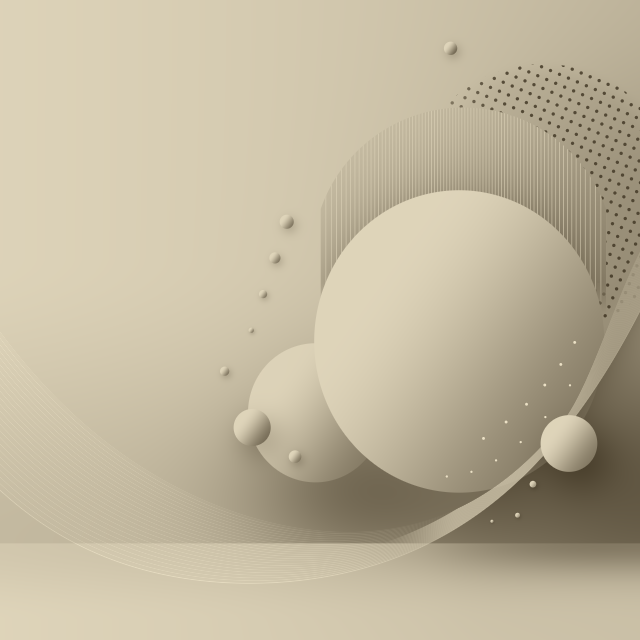
Write a Shadertoy shader that draws this background.

```glsl
// Matte beige spheres, a striped disc, a dotted disc and a sweeping ribbon in a soft studio.
#define FLOOR_Y 0.151
#define BIG_CENTER vec2(0.7175, 0.4665)
#define BIG_RADII vec2(0.2266, 0.2363)
#define STRIPE_CENTER vec2(0.724, 0.596)
#define STRIPE_RADIUS 0.236
#define STRIPE_DENSITY 47.0
#define DOT_CENTER vec2(0.849, 0.688)
#define DOT_RADIUS 0.212
#define DOT_SPACING 0.0152
#define RIBBON_LINES 24.0

float px;  // size of one pixel in canvas units

// Coverage of a shape from its signed distance
float cover(float d) { return clamp(0.5 - d / px, 0.0, 1.0); }

// Soft elliptical blob
float blob(vec2 p, vec2 center, vec2 radii) {
    vec2 q = (p - center) / radii;
    return exp(-dot(q, q));
}

// Warm neutral colour for a brightness value
vec3 tone(float v) { return vec3(v, v - 0.04, 0.95 * v - 0.1); }

// Matte ball lit from the upper left, with a soft cast shadow
void ball(inout float v, vec2 p, vec2 center, vec2 radii, float dark, float shadow) {
    vec2 q = (p - center) / radii;
    v -= shadow * blob(p, center + radii * vec2(0.4, -0.55), radii * 1.25);
    float light = smoothstep(-1.25, 0.7, dot(q, vec2(-0.8, 0.6)));
    float d = (length(q) - 1.0) * min(radii.x, radii.y);
    v = mix(v, mix(dark, 0.87, light), cover(d));
}

// Wall and floor brightness
float room(vec2 p) {
    float wall = 0.865 - 0.055 * p.x - 0.06 * p.x * p.x;
    wall -= 0.1 * smoothstep(0.6, 0.15, p.y);
    wall -= 0.25 * blob(p, vec2(1.0, 0.25), vec2(0.32, 0.23));
    wall -= 0.16 * blob(p, vec2(0.56, 0.22), vec2(0.2, 0.12));
    wall -= 0.1 * blob(p, vec2(1.0, 0.68), vec2(0.25, 0.2));
    float depth = max(FLOOR_Y - p.y, 0.0);
    float ground = 0.82 - 0.07 * p.x + 0.05 * smoothstep(0.0, 0.12, depth);
    ground -= 0.22 * smoothstep(0.5, 0.95, p.x) * exp(-pow(depth / 0.045, 2.0));
    return mix(wall, ground, cover(p.y - FLOOR_Y));
}

// Dark staggered dots inside a disc
void dottedDisc(inout float v, vec2 p) {
    float edge = length(p - DOT_CENTER) - DOT_RADIUS;
    vec2 grid = mat2(0.92, 0.39, -0.39, 0.92) * (p - DOT_CENTER) / DOT_SPACING;
    float d = (length(fract(grid) - 0.5) - 0.17) * DOT_SPACING;
    float fade = smoothstep(0.67, 0.8, p.x);
    v -= 0.035 * fade * smoothstep(0.01, -0.03, edge);
    v = mix(v, 0.29, cover(d) * cover(edge) * (0.5 + 0.4 * fade));
}

// Light vertical stripes under an arch, tighter towards the middle
void stripedDisc(inout float v, vec2 p, float base) {
    vec2 q = p - STRIPE_CENTER;
    float arch = length(vec2(q.x, max(q.y, 0.0))) - STRIPE_RADIUS;
    float mask = cover(max(arch, abs(q.x) - 0.223)) * smoothstep(-0.09, -0.03, q.y);
    float u = q.x / 0.221;
    float phase = STRIPE_DENSITY * (u - u * u * u / 6.0);
    float slope = STRIPE_DENSITY * (1.0 - 0.5 * u * u) / 0.221;
    float d = abs(fract(phase) - 0.5) / slope - 0.0006;
    float rim = length((p - BIG_CENTER) / BIG_RADII) - 1.0;
    v = mix(v, base - 0.02 - 0.13 * exp(-max(rim, 0.0) * 4.0), mask);
    v = mix(v, 0.87, 0.7 * mask * cover(d));
}

// Ribbon of fine lines: wide at the left, pinched, then flaring at the right
void ribbon(inout float v, vec2 p) {
    float x = p.x, k = x - 0.39;
    float low = 0.0885 + k * k * (0.72 - 0.1 * k + 1.3 * k * k);
    float flare = 0.075 * smoothstep(0.88, 1.0, x);
    float width = 0.018 + 0.23 * pow(max(1.0 - x / 0.85, 0.0), 1.6) + flare;
    float slope = k * (1.44 - 0.3 * k + 5.2 * k * k);
    float stretch = inversesqrt(1.0 + slope * slope);
    float h = p.y - low;
    float inside = cover(-h * stretch) * cover((h - width) * stretch);
    float right = smoothstep(0.58, 0.72, x);

    // Shade below, then the translucent body
    v -= 0.1 * smoothstep(0.65, 0.85, x) * cover(h * stretch) * exp(min(h, 0.0) / 0.06);
    float body = inside * cover((h - min(width, 0.03) - flare) * stretch);
    v = mix(v, 0.78 - 0.13 * smoothstep(0.84, 0.97, x), 0.8 * right * body);
    v += 0.012 * inside * (1.0 - right);

    // Fine lines and the bright lower edge
    float f = h / width * RIBBON_LINES;
    float d = abs(fract(f - 0.5) - 0.5) * width / RIBBON_LINES * stretch;
    v += inside * cover(d - 0.0002) * mix(0.06, 0.025, right);
    v += 0.06 * cover(abs(h) * stretch - 0.0006);
}

void mainImage(out vec4 fragColor, in vec2 fragCoord) {
    float side = min(iResolution.x, iResolution.y);
    px = 1.0 / side;
    vec2 p = (fragCoord - 0.5 * iResolution.xy) / side + 0.5;

    float base = room(p), v = base;
    dottedDisc(v, p);
    stripedDisc(v, p, base);
    ball(v, p, vec2(0.493, 0.355), vec2(0.1055, 0.1087), 0.53, 0.08);
    ball(v, p, BIG_CENTER, BIG_RADII, 0.51, 0.04);
    ribbon(v, p);

    // Foreground balls
    ball(v, p, vec2(0.394, 0.332), vec2(0.029), 0.45, 0.12);
    ball(v, p, vec2(0.889, 0.307), vec2(0.0443), 0.5, 0.1);
    ball(v, p, vec2(0.461, 0.2865), vec2(0.0098), 0.48, 0.1);
    ball(v, p, vec2(0.704, 0.9245), vec2(0.0104), 0.42, 0.1);
    ball(v, p, vec2(0.351, 0.42), vec2(0.0072), 0.48, 0.1);
    for (int i = 0; i < 4; i++) {
        float n = float(i);
        ball(v, p, vec2(0.448 - 0.0185 * n, 0.6535 - 0.0565 * n), vec2(0.011 - 0.0023 * n), 0.48, 0.1);
    }
    for (int i = 0; i < 3; i++) {
        float n = float(i);
        vec2 c = vec2(0.8327 - n * (0.016 + 0.008 * n), 0.2435 - n * (0.068 - 0.0195 * n));
        ball(v, p, c, vec2(0.0052 - 0.0014 * n), 0.6, 0.05);
    }

    // Two curved trails of bright specks
    for (int i = 0; i < 6; i++) {
        float n = float(i);
        vec2 a = vec2(0.898 - n * (0.02 + 0.0017 * n), 0.465 - n * (0.0355 - 0.0011 * n));
        vec2 b = vec2(0.8906 - 0.0385 * n, 0.398 - n * (0.055 - 0.0053 * n));
        float d = min(length(p - a) - 0.0022, length(p - b) - 0.0017);
        v = mix(v, 0.92, cover(d));
    }
    fragColor = vec4(tone(v), 1.0);
}
```
